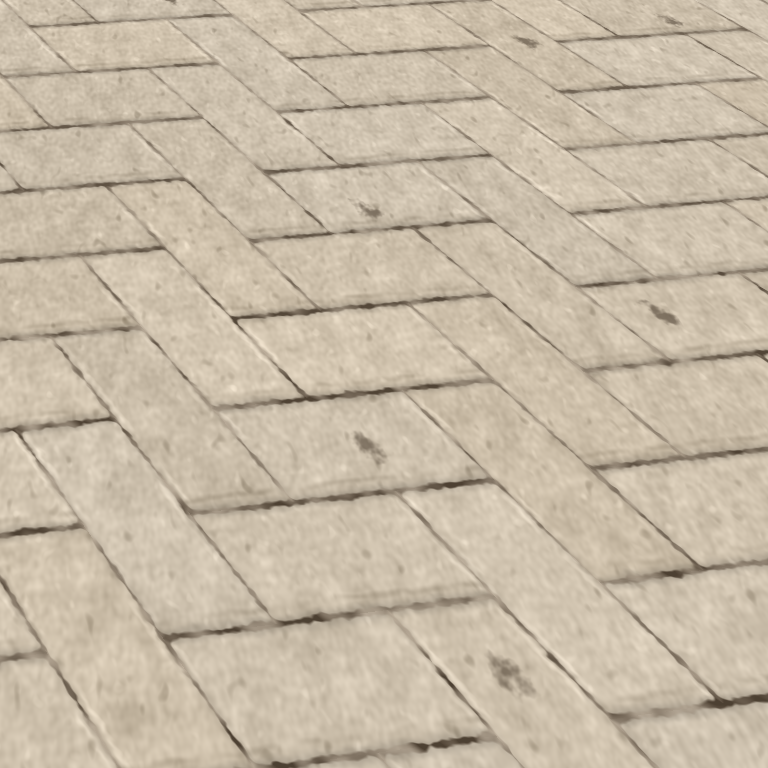
Reproduce this texture procedurally as a three.js fragment shader.

```glsl
varying vec2 vUv;

#define ORIGIN vec2(0.2474, 0.3307)
#define AXIS_U vec3(0.1393, 0.0193, 0.0115)
#define AXIS_V vec3(0.0866, -0.1568, -0.0722)
#define JOINT vec2(0.016, 0.023)
#define CORNER 0.05
#define SOFTNESS 0.014
#define STONE vec3(0.805, 0.757, 0.682)
#define STONE_WARM vec3(0.815, 0.76, 0.675)
#define SAND vec3(0.66, 0.6, 0.53)
#define SHADOW vec3(0.3, 0.25, 0.195)
#define STAIN_CHANCE 0.07

vec2 hash2(vec2 p) {
  p = vec2(dot(p, vec2(127.1, 311.7)), dot(p, vec2(269.5, 183.3)));
  return fract(sin(p) * 43758.5);
}

float gradientAt(vec2 cell, vec2 offset) {
  return dot(hash2(cell) * 2.0 - 1.0, offset);
}

float gradientNoise(vec2 p) {
  vec2 i = floor(p), f = fract(p);
  vec2 s = f * f * f * (f * (f * 6.0 - 15.0) + 10.0);
  vec2 e = vec2(1.0, 0.0);
  float low = mix(gradientAt(i, f), gradientAt(i + e.xy, f - e.xy), s.x);
  float high = mix(gradientAt(i + e.yx, f - e.yx), gradientAt(i + e.xx, f - e.xx), s.x);
  return mix(low, high, s.y);
}

float fbm(vec2 p) {
  float sum = 0.0, amplitude = 1.0;
  for (int i = 0; i < 3; i++) {
    sum += amplitude * gradientNoise(p);
    p = p * 2.03 + 17.3;
    amplitude *= 0.6;
  }
  return sum;
}

float cross2(vec2 a, vec2 b) { return a.x * b.y - a.y * b.x; }

// Inverse perspective: canvas point to paving units, v running toward the viewer
vec2 canvasToGround(vec2 p) {
  vec2 u = AXIS_U.xy - AXIS_U.z * p;
  vec2 v = AXIS_V.xy - AXIS_V.z * p;
  vec2 r = p - ORIGIN;
  return vec2(cross2(r, v), cross2(u, r)) / cross2(u, v);
}

void main() {
  vec2 ground = canvasToGround(vUv);
  float depth = 1.0 + dot(ground, vec2(AXIS_U.z, AXIS_V.z));
  float soft = SOFTNESS * depth;

  // Herringbone of 2:1 pavers, four cells per period
  vec2 cell = floor(ground);
  float phase = floor(mod(cell.x + cell.y + 0.5, 4.0));
  bool across = phase < 2.0;
  vec2 size = across ? vec2(2.0, 1.0) : vec2(1.0, 2.0);
  vec2 corner = cell - (across ? vec2(phase, 0.0) : vec2(0.0, phase - 2.0));
  vec2 local = ground - corner;
  vec2 seed = hash2(corner + 3.7);
  vec2 seed2 = hash2(corner + 41.3);

  // Rounded paver outline with chipped edges; negative inside
  vec2 q = abs(local - 0.5 * size) - 0.5 * size + JOINT + CORNER;
  float edge = length(max(q, 0.0)) + min(max(q.x, q.y), 0.0) - CORNER;
  edge += 0.024 * gradientNoise(ground * 3.1) + 0.03 * gradientNoise(ground * 8.0);
  edge += 0.022 * gradientNoise(ground * 17.0);
  float endJoint = smoothstep(-0.03, 0.03, q.y - q.x);

  // Stone: paver tone, mottling, grain and pale flecks, sheared to look even
  vec2 grainPos = vec2(ground.x + 0.55 * ground.y, ground.y) + seed * 31.0;
  float mottle = fbm(grainPos * vec2(3.6, 2.6));
  float grain = gradientNoise(grainPos * vec2(17.0, 13.0));
  float fleck = smoothstep(0.25, 0.55, gradientNoise(grainPos * vec2(10.0, 8.0) + 5.0));
  float pit = smoothstep(0.25, 0.6, gradientNoise(grainPos * vec2(9.0, 6.0) + 60.0));
  vec3 color = mix(STONE, STONE_WARM, seed.y);
  color += (seed.x - 0.5) * 0.035 + mottle * 0.085 + grain * 0.08;
  color += fleck * 0.055 - pit * 0.12;

  // Worn lip along the near edge and a pale chamfer along the sides
  float lip = size.y - local.y + 0.04 * gradientNoise(ground * 5.0);
  float lipWear = smoothstep(-0.25, 0.2, gradientNoise(ground * 2.7 + 4.0));
  color -= 0.07 * lipWear * (1.0 - smoothstep(0.0, 0.03 + soft, abs(lip - 0.13)));
  color -= 0.03 * (1.0 - smoothstep(0.08, 0.16, lip));
  float chamfer = 1.0 - smoothstep(0.0, 0.03 + soft, abs(edge + 0.045));
  float rimWear = smoothstep(-0.1, 0.3, gradientNoise(ground * 2.3));
  color += 0.09 * chamfer * rimWear * mix(1.0, 0.3, endJoint);

  // Occasional dark stain
  vec2 stainOffset = local - size * mix(vec2(0.2), vec2(0.8), seed2);
  float stainReach = length(stainOffset * vec2(1.0, 0.8)) + 0.12 * fbm(grainPos * 6.0);
  float stain = 1.0 - smoothstep(0.03, 0.15, stainReach);
  color = mix(color, SHADOW, 0.6 * stain * step(1.0 - STAIN_CHANCE, fract(seed.x * 7.0 + seed.y)));

  // Joints: broken by sand fill, deepest across the line of sight
  float fillNoise = 1.1 * gradientNoise(ground * 1.7 + 9.0) + 1.1 * gradientNoise(ground * 5.3);
  float openness = clamp(0.42 + 0.28 * endJoint + fillNoise, 0.0, 1.0);
  openness *= mix(1.0, 0.75, smoothstep(1.0, 1.6, depth));
  float joint = smoothstep(-soft, soft, edge);
  float contact = smoothstep(-0.08, 0.01, edge);
  color *= 1.0 - 0.13 * contact * mix(0.4, 1.0, endJoint);
  color = mix(color, mix(SAND, SHADOW, openness), joint * mix(0.5, 1.0, openness));

  gl_FragColor = vec4(clamp(color, 0.0, 1.0), 1.0);
}
```
